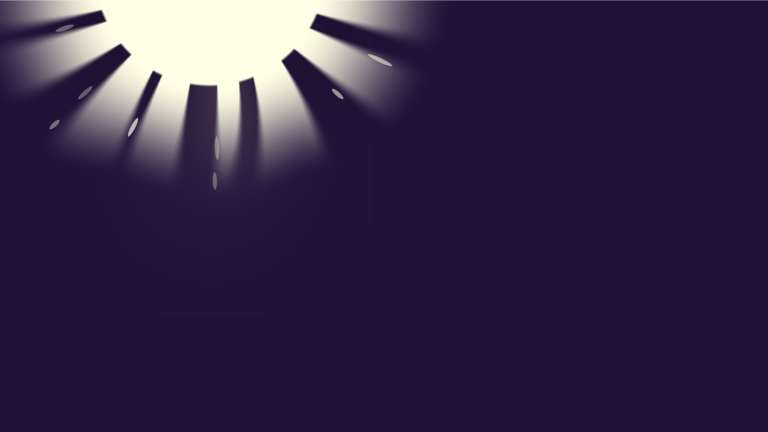
Give the GLSL for this background, as a Shadertoy shader.

```glsl
const vec3 NIGHT = vec3(0.122, 0.071, 0.222);
const vec3 CREAM = vec3(1.0, 0.995, 0.90);
const vec3 MAUVE = vec3(0.50, 0.39, 0.47);

const vec2 DISC_CENTER = vec2(0.486, 1.069);
const vec2 RAY_CENTER = vec2(0.486, 1.046);
const float DISC_RADIUS = 0.267;

// Dark gaps, in degrees from straight down: inner low, inner high, outer low, outer high
const vec4 GAPS[7] = vec4[7](
    vec4(-74.5, -68.2, -76.5, -72.0),
    vec4(-54.6, -46.5, -58.0, -44.5),
    vec4(-32.0, -26.6, -27.0, -24.5),
    vec4(-10.8, 3.8, -10.0, 1.4),
    vec4(15.5, 23.7, 5.3, 13.0),
    vec4(41.3, 50.8, 33.3, 51.5),
    vec4(64.3, 72.5, 65.9, 73.8));

// Light flecks: angle, distance, half length, brightness
const vec4 FLECKS[8] = vec4[8](
    vec4(-71.7, 0.354, 0.023, 0.35),
    vec4(-47.9, 0.389, 0.023, 0.32),
    vec4(-47.1, 0.491, 0.016, 0.40),
    vec4(-27.6, 0.384, 0.025, 0.70),
    vec4(2.4, 0.389, 0.028, 0.32),
    vec4(1.4, 0.465, 0.021, 0.30),
    vec4(48.3, 0.396, 0.018, 0.55),
    vec4(64.8, 0.435, 0.032, 0.55));

float band(float x, float low, float high, float soft) {
    return smoothstep(low - soft, low + soft, x) * (1.0 - smoothstep(high - soft, high + soft, x));
}

// Coverage of one gap whose edges drift with distance
float gapMask(float angle, float t, vec4 gap) {
    vec2 edges = mix(gap.xy, gap.zw, t);
    float soft = mix(0.6, 3.2, clamp(t, 0.0, 1.0));
    return band(angle, edges.x, edges.y, soft);
}

// Slim radial sliver, tapered toward both ends
float fleckMask(float angle, float radius, vec4 fleck) {
    float across = radius * radians(angle - fleck.x);
    float along = (radius - fleck.y) / fleck.z;
    float width = 0.006 * sqrt(max(1.0 - along * along, 0.0));
    return fleck.w * (1.0 - smoothstep(width - 0.003, width + 0.001, abs(across)))
         * step(abs(along), 1.0);
}

// Radial fade, reaching farther at the sides
float rayFade(float angle, float radius) {
    float reach = mix(0.51, 0.57, smoothstep(25.0, 45.0, abs(angle)));
    return 1.0 - smoothstep(0.245, reach, radius);
}

// Faint veil hanging below the disc
float veilMask(vec2 p) {
    float box = band(p.x, 0.093, 0.863, 0.006) * smoothstep(0.262, 0.27, p.y);
    float spread = (p.x - 0.49) / 0.22;
    return box * (0.012 + 0.07 * exp(-spread * spread) * smoothstep(0.2, 0.75, p.y));
}

void mainImage(out vec4 fragColor, in vec2 fragCoord) {
    vec2 p = fragCoord / iResolution.y;
    vec2 ray = p - RAY_CENTER;
    float radius = length(ray);
    float angle = degrees(atan(ray.x, -ray.y));
    float t = (radius - 0.255) / 0.2315;

    // Shadows and slivers
    float shadow = 0.0;
    for (int i = 0; i < 7; i++) {
        shadow = max(shadow, gapMask(angle, t, GAPS[i]));
    }
    float flecks = 0.0;
    for (int i = 0; i < 8; i++) {
        flecks = max(flecks, fleckMask(angle, radius, FLECKS[i]));
    }

    // Background veil and mauve glow under the disc
    vec3 color = mix(NIGHT, MAUVE, veilMask(p));
    float lean = (angle - 7.0) / 17.0;
    float glow = exp(-lean * lean) * (1.0 - smoothstep(0.22, 0.58, radius));
    color = mix(color, MAUVE, 0.42 * glow);
    color *= 1.0 - 0.15 * shadow * rayFade(angle, radius);

    // Rays, flecks and bright disc
    color = mix(color, CREAM, rayFade(angle, radius) * (1.0 - shadow));
    color = mix(color, CREAM, flecks);
    float edge = distance(p, DISC_CENTER) - DISC_RADIUS;
    color = mix(color, CREAM, 1.0 - smoothstep(-0.004, 0.004, edge));

    // Pale hairline along the top
    color = mix(color, CREAM, 0.35 * smoothstep(0.997, 1.0, p.y));
    fragColor = vec4(color, 1.0);
}
```
